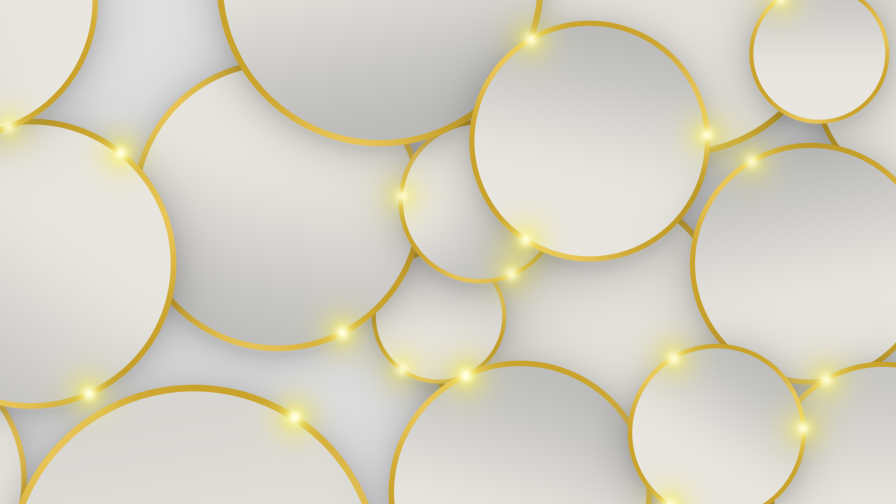
Reproduce this background procedurally as a WebGL 1 fragment shader.

```glsl
precision highp float;
uniform vec2 u_resolution;

// Canvas is 9 units tall
vec2 point;
float pixel;
vec3 color;
float halo = 0.0;
float core = 0.0;

vec2 heading(float degrees) {
    float a = radians(degrees);
    return vec2(cos(a), sin(a));
}

// Gold-rimmed disc (centre, radius), darkest toward shadeAngle
void disc(vec3 circle, float shadeAngle, float depth) {
    vec2 q = point - circle.xy;
    float r = circle.z;
    float d = length(q) - r;

    // Soft shadow on whatever lies beneath
    float shadowDist = max(length(q + vec2(0.0, 0.08)) - r, 0.0);
    color *= 1.0 - 0.15 * exp(-shadowDist * 3.2);

    // Satin face
    float t = dot(q, heading(shadeAngle)) / r;
    vec3 face = mix(vec3(0.91, 0.90, 0.875), vec3(0.72, 0.72, 0.715),
                    depth * smoothstep(-0.45, 1.1, t));

    // Metallic rim
    float sheen = 0.5 + 0.5 * cos(3.0 * atan(q.y, q.x) - 1.0);
    vec3 gold = mix(vec3(0.79, 0.64, 0.17), vec3(0.91, 0.77, 0.34), sheen * sheen);
    float rimWidth = 0.045 + 0.022 * r;
    face = mix(face, gold, smoothstep(-pixel, pixel, d + rimWidth));

    color = mix(color, face, 1.0 - smoothstep(-pixel, pixel, d));
}

// Sparkles spaced around a rim, starting at firstAngle
void flares(vec3 circle, float firstAngle, int count, float power) {
    for (int i = 0; i < 3; i++) {
        if (i >= count) break;
        vec2 spot = circle.xy + (circle.z - 0.05) * heading(firstAngle + 117.0 * float(i));
        vec2 q = point - spot;
        float d2 = dot(q, q);
        halo += power * (0.45 * exp(-d2 * 5.0) + 0.4 * exp(-d2 * 25.0));
        core += power * exp(-d2 * 75.0);
    }
}

void sparklingDisc(vec3 circle, float shadeAngle, float depth, float firstAngle, int count, float power) {
    disc(circle, shadeAngle, depth);
    flares(circle, firstAngle, count, power);
}

void main() {
    point = gl_FragCoord.xy * 9.0 / u_resolution.y;
    pixel = 7.0 / u_resolution.y;
    color = vec3(0.885, 0.885, 0.89);

    // Rearmost discs
    disc(vec3(12.10, 9.00, 2.79), 60.0, 0.3);
    disc(vec3(10.38, 3.06, 2.71), 110.0, 0.3);
    disc(vec3(16.60, 7.56, 2.08), 60.0, 0.3);
    disc(vec3(-1.92, 0.42, 2.40), 150.0, 0.4);

    // Middle cluster
    sparklingDisc(vec3(7.84, 3.35, 1.20), 70.0, 0.4, 235.0, 1, 0.8);
    sparklingDisc(vec3(4.96, 5.33, 2.60), 260.0, 0.85, 297.0, 1, 1.0);
    sparklingDisc(vec3(8.58, 5.40, 1.46), 300.0, 0.85, 176.0, 2, 0.8);
    disc(vec3(6.79, 9.31, 2.92), 280.0, 0.95);
    sparklingDisc(vec3(10.53, 6.48, 2.15), 80.0, 0.95, 3.0, 3, 0.9);

    // Left side
    sparklingDisc(vec3(0.56, 4.29, 2.59), 235.0, 0.7, 294.0, 2, 1.0);
    sparklingDisc(vec3(-0.71, 8.98, 2.46), 200.0, 0.6, 291.0, 1, 0.8);
    sparklingDisc(vec3(3.46, -1.23, 3.36), 100.0, 0.35, 57.0, 1, 1.1);

    // Lower middle and right side
    sparklingDisc(vec3(9.29, 0.21, 2.35), 75.0, 0.9, 115.0, 1, 1.1);
    sparklingDisc(vec3(14.48, 4.29, 2.16), 100.0, 0.9, 120.0, 1, 0.8);
    sparklingDisc(vec3(15.77, 0.46, 2.08), 80.0, 0.7, 120.0, 1, 0.9);
    sparklingDisc(vec3(12.80, 1.27, 1.59), 60.0, 0.9, 3.0, 3, 0.9);
    sparklingDisc(vec3(14.63, 8.04, 1.25), 90.0, 0.7, 125.0, 1, 0.8);

    // Light over everything
    color = mix(color, vec3(0.97, 0.93, 0.42), min(halo, 0.9));
    color = mix(color, vec3(1.0, 1.0, 0.88), min(core, 1.0));
    gl_FragColor = vec4(color, 1.0);
}
```
